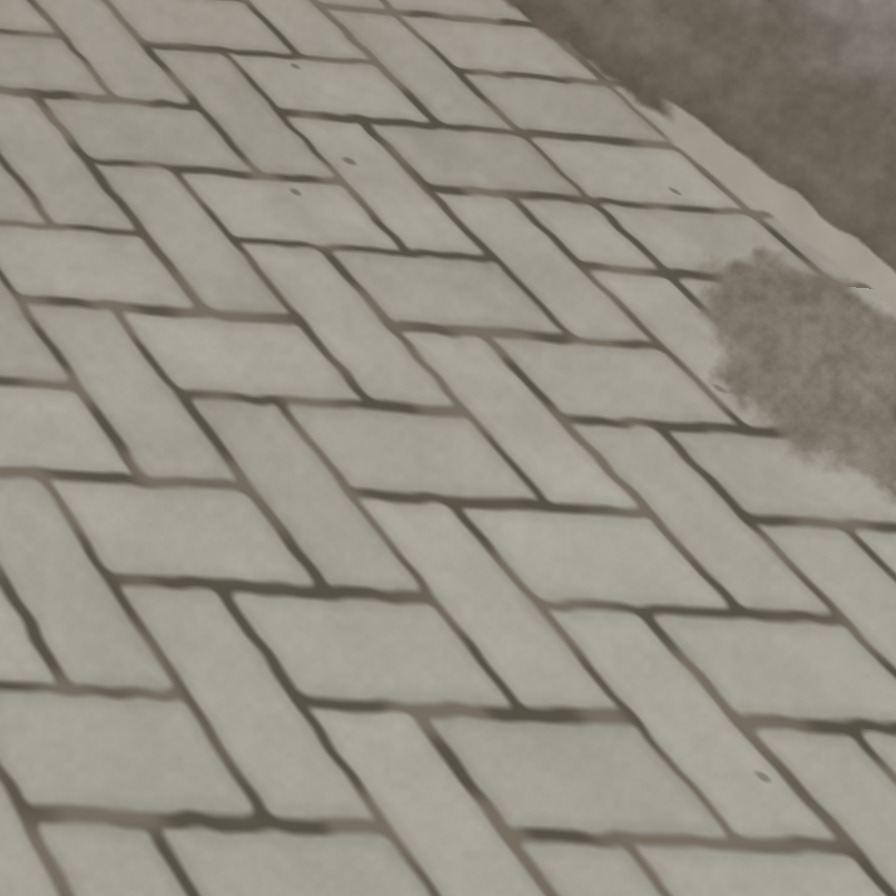
A three.js fragment shader for this texture:

```glsl
varying vec2 vUv;

float hash(vec2 p) {
  return fract(sin(dot(p, vec2(127.1, 311.7))) * 43758.5453);
}

float noise(vec2 p) {
  vec2 i = floor(p), f = fract(p);
  f = f * f * (3.0 - 2.0 * f);
  return mix(mix(hash(i), hash(i + vec2(1.0, 0.0)), f.x),
             mix(hash(i + vec2(0.0, 1.0)), hash(i + 1.0), f.x), f.y);
}

float fbm(vec2 p) {
  float sum = 0.0, gain = 0.5;
  for (int k = 0; k < 4; k++) {
    sum += gain * noise(p);
    p = p * 2.03 + 7.1;
    gain *= 0.5;
  }
  return sum;
}

// Perspective: solves for the ground position seen at q, in paver widths
vec2 groundAt(vec2 q) {
  vec2 across = vec2(0.1111, 0.0099) - 0.006 * q;
  vec2 down = vec2(0.0667, 0.0816) + 0.0445 * q;
  vec2 r = q - vec2(0.198, 0.4388);
  return vec2(r.x * down.y - r.y * down.x, across.x * r.y - across.y * r.x)
       / (across.x * down.y - across.y * down.x);
}

// Herringbone of 2:1 pavers, with a column of flat pavers along the kerb
void findPaver(vec2 g, out vec2 corner, out vec2 size) {
  vec2 cell = floor(g);
  float kind = mod(cell.x - cell.y, 4.0);
  bool upright = kind < 0.5 || kind > 2.5;
  corner = cell;
  size = upright ? vec2(1.0, 2.0) : vec2(2.0, 1.0);
  if (kind > 2.5) corner.y -= 1.0;
  else if (kind > 1.5) corner.x -= 1.0;
  if (cell.y < -2.5) {
    if (cell.x > 6.5) {
      corner = vec2(7.0 + 2.0 * floor((cell.x - 7.0) / 2.0), cell.y);
      size = vec2(2.0, 1.0);
    } else {
      size.x = min(size.x, 7.0 - corner.x);
    }
  }
}

float roundBox(vec2 p, vec2 halfSize, float radius) {
  vec2 d = abs(p) - halfSize + radius;
  return length(max(d, 0.0)) + min(max(d.x, d.y), 0.0) - radius;
}

void main() {
  vec2 q = vec2(vUv.x, 1.0 - vUv.y);
  vec2 g = groundAt(q);
  vec2 corner, size;
  findPaver(g, corner, size);
  float id = hash(corner);

  // Paver outline, slightly shifted and chipped
  vec2 local = g - corner - 0.5 * size;
  local += 0.035 * (vec2(id, hash(corner + 3.7)) - 0.5);
  local += 0.05 * (vec2(noise(g * 5.0), noise(g * 5.0 + 31.0)) - 0.5);
  float d = roundBox(local, 0.5 * size - 0.06, 0.06);
  float paver = 1.0 - smoothstep(-0.035, 0.045, d);

  // Concrete face and sandy joint
  float grain = fbm(q * 90.0) - 0.47;
  float cloud = fbm(g * 1.6) - 0.47;
  vec3 concrete = mix(vec3(0.615, 0.593, 0.55), vec3(0.653, 0.64, 0.6),
                      smoothstep(0.0, 0.65, q.y + 0.25 * cloud));
  concrete += 0.03 * (id - 0.5) + 0.05 * cloud + 0.04 * grain;
  concrete -= 0.035 * smoothstep(-0.16, 0.0, d);
  vec2 pitAt = (vec2(hash(corner + 9.0), hash(corner + 5.0)) - 0.5) * size * 0.7;
  float pit = 1.0 - smoothstep(0.02, 0.08, length(local - pitAt));
  concrete -= 0.16 * pit * step(0.82, id);
  vec3 joint = mix(vec3(0.34, 0.32, 0.275), vec3(0.46, 0.43, 0.38),
                   smoothstep(0.3, 0.8, noise(g * 2.3 + 13.0)));
  vec3 color = mix(joint, concrete, paver);

  // Soil over the broken edge
  vec2 e = q - vec2(0.937, 0.423);
  e = vec2(dot(e, vec2(0.8, 0.6)) / 0.182, dot(e, vec2(0.6, -0.8)) / 0.092);
  float rough = fbm(q * 28.0) - 0.47;
  vec3 soil = vec3(0.49, 0.46, 0.415) + 0.14 * rough + 0.12 * grain;
  float patchMask = 1.0 - smoothstep(0.88, 1.08, length(e) + 0.45 * rough);
  color = mix(color, soil, patchMask * 0.95);

  // Road beyond the edge, paler toward the corner
  float edge = dot(q - vec2(0.749, 0.137), vec2(0.595, -0.804));
  vec3 road = mix(vec3(0.43, 0.395, 0.355), vec3(0.52, 0.495, 0.48),
                  smoothstep(0.12, 0.3, edge + 0.12 * rough));
  road += 0.1 * rough + 0.06 * grain;
  road -= 0.06 * (1.0 - smoothstep(0.0, 0.05, edge));
  color = mix(color, road, smoothstep(-0.006, 0.006, edge + 0.02 * rough));

  // Kerb strip
  float kerb = 1.0 - smoothstep(0.015, 0.021, abs(edge) + 0.012 * rough);
  kerb *= smoothstep(0.735, 0.755, q.x + 0.02 * rough);
  color = mix(color, vec3(0.625, 0.605, 0.555) + 0.07 * rough, kerb);

  gl_FragColor = vec4(color, 1.0);
}
```
